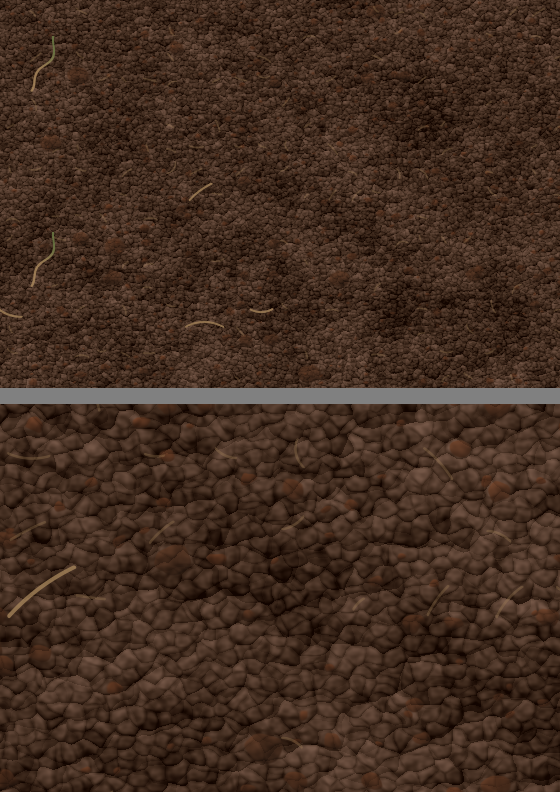
Top, the full canvas; bottom, a detail of the centre.
Give the GLSL for this texture, as a WebGL 1 fragment shader.

```glsl
precision highp float;
// Dark garden soil: two sizes of cellular crumbs, lit from above, with
// gradient-noise grit and damp patches, mapped through a brown tone ramp.
// Rusty pebbles, pale fibres and two thin stalks are scattered on top.
uniform vec2 u_resolution;

const vec3 DEEP_SOIL = vec3(0.11, 0.05, 0.02);
const vec3 MID_SOIL = vec3(0.24, 0.16, 0.11);
const vec3 DRY_SOIL = vec3(0.42, 0.31, 0.25);
const vec3 RUST = vec3(0.43, 0.24, 0.14);
const vec3 STRAW = vec3(0.66, 0.53, 0.36);
const vec3 GREEN_STEM = vec3(0.42, 0.48, 0.27);

vec2 hash2(vec2 cell) {
  vec3 q = fract(cell.xyx * vec3(0.1031, 0.1030, 0.0973));
  q += dot(q, q.yzx + 33.33);
  return fract((q.xx + q.yz) * q.zy);
}

float gradientDot(vec2 corner, vec2 offset) {
  float angle = 6.2832 * hash2(corner).x;
  return dot(vec2(cos(angle), sin(angle)), offset);
}

float gradientNoise(vec2 p) {
  vec2 i = floor(p), f = fract(p);
  vec2 u = f * f * f * (f * (f * 6.0 - 15.0) + 10.0);
  vec2 e = vec2(1.0, 0.0);
  float low = mix(gradientDot(i, f), gradientDot(i + e, f - e), u.x);
  float high = mix(gradientDot(i + e.yx, f - e.yx), gradientDot(i + 1.0, f - 1.0), u.x);
  return mix(low, high, u.y);
}

float fbm(vec2 p) {
  float sum = 0.0, weight = 1.0;
  for (int i = 0; i < 3; i++) {
    sum += weight * gradientNoise(p);
    p = p * 2.03 + 17.3;
    weight *= 0.6;
  }
  return sum;
}

// Tone of packed crumbs: lit tops, dark gaps and a random shade for each
float crumbTone(vec2 p) {
  vec2 home = floor(p), nearest = vec2(0.0), id = vec2(0.0);
  float first = 8.0, second = 8.0;
  for (int y = -1; y <= 1; y++) {
    for (int x = -1; x <= 1; x++) {
      vec2 cell = home + vec2(x, y);
      vec2 offset = p - cell - hash2(cell);
      float d = length(offset);
      second = min(second, max(first, d));
      if (d < first) {
        first = d;
        nearest = offset;
        id = cell;
      }
    }
  }
  float light = dot(nearest, vec2(-0.3, 0.95));
  float body = smoothstep(0.0, 0.4, second - first);
  return light + 0.8 * (body - 0.5) + 0.9 * (hash2(id + 71.0).x - 0.5);
}

// Sparse rounded stones: x is coverage, y is shading
vec2 pebbles(vec2 p, float chance, float blur) {
  vec2 cell = floor(p), rnd = hash2(cell + 5.0);
  vec2 offset = (fract(p) - mix(vec2(0.35), vec2(0.65), hash2(cell + 31.0))) * vec2(0.9, 1.1);
  float radius = mix(0.12, 0.3, rnd.y * rnd.y);
  float d = length(offset) + 0.07 * gradientNoise(p * 4.0);
  float cover = 1.0 - smoothstep(radius - blur, radius + blur, d);
  return vec2(cover * step(rnd.x, chance), dot(offset, vec2(-0.35, 0.9)) / radius);
}

// Bent strand lying along x, tapered by its rounded ends
float strand(vec2 p, float halfLength, float bend, float width, float blur) {
  float across = p.y - bend * p.x * p.x;
  float d = length(vec2(max(abs(p.x) - halfLength, 0.0), across));
  return 1.0 - smoothstep(width, width + blur, d);
}

// One strand in some cells, turned to a mostly flat random direction
float fibres(vec2 p, float scale, float chance, float width, float blur) {
  vec2 cell = floor(p * scale), rnd = hash2(cell + 13.0), shape = hash2(cell + 47.0);
  vec2 q = fract(p * scale) - mix(vec2(0.4), vec2(0.6), shape);
  float angle = 2.4 * (rnd.y - 0.6);
  q = mat2(cos(angle), -sin(angle), sin(angle), cos(angle)) * q;
  float line = strand(q, mix(0.1, 0.3, shape.x), 3.0 * (shape.y - 0.5), width * scale, blur * scale);
  return line * step(rnd.x, chance);
}

void main() {
  vec2 p = gl_FragCoord.xy / u_resolution.y;
  float pixel = 1.0 / u_resolution.y;
  vec2 bandP = vec2(p.x, mod(p.y + 0.1, 0.503));

  // Crumbly ground
  vec2 warp = vec2(gradientNoise(p * 60.0), gradientNoise(p * 60.0 + 40.0));
  vec2 ground = (p + 0.006 * warp) * vec2(0.88, 1.1);
  float tone = crumbTone(ground * 80.0) + 0.7 * crumbTone(ground * 40.0 + 9.0);
  tone += 1.1 * gradientNoise(p * vec2(150.0, 190.0)) + 0.8 * fbm(p * vec2(5.0, 7.0));
  vec2 damp = (bandP - vec2(1.06, 0.29)) / vec2(0.22, 0.07);
  tone = 1.3 * tone - 0.6 * exp(-dot(damp, damp));
  vec3 color = mix(MID_SOIL, DEEP_SOIL, clamp(-tone / 1.8, 0.0, 1.3));
  color = mix(color, DRY_SOIL, clamp(tone / 2.4, 0.0, 1.2));

  // Pebbles, large and small
  for (int i = 0; i < 3; i++) {
    float scale = 12.0 + 16.0 * float(i);
    vec2 stone = pebbles((p + 0.004 * warp) * scale + 23.0 * float(i), 0.13, 1.2 * pixel * scale);
    float shade = 0.72 + 0.24 * stone.y + 0.09 * tone;
    color = mix(color, mix(MID_SOIL * 1.2, RUST, 0.4 + 0.25 * float(i)) * shade, 0.85 * stone.x);
  }

  // Fine roots and straw
  color = mix(color, STRAW, 0.3 * fibres(p, 17.0, 0.25, 0.0006, 1.2 * pixel));
  color = mix(color, STRAW, 0.75 * fibres(p + 0.07, 6.0, 0.13, 0.0012, 1.2 * pixel));

  // Wavy stalks, greener towards the tip
  vec2 stalk = bandP - vec2(0.117, 0.43);
  stalk = mat2(0.47, -0.88, 0.88, 0.47) * stalk;
  stalk.y += 0.009 * sin(stalk.x * 60.0);
  float stem = strand(stalk, 0.075, 1.5, 0.0014, 1.3 * pixel);
  color = mix(color, mix(STRAW, GREEN_STEM, smoothstep(-0.02, 0.05, stalk.x)), 0.85 * stem);

  gl_FragColor = vec4(color, 1.0);
}
```
